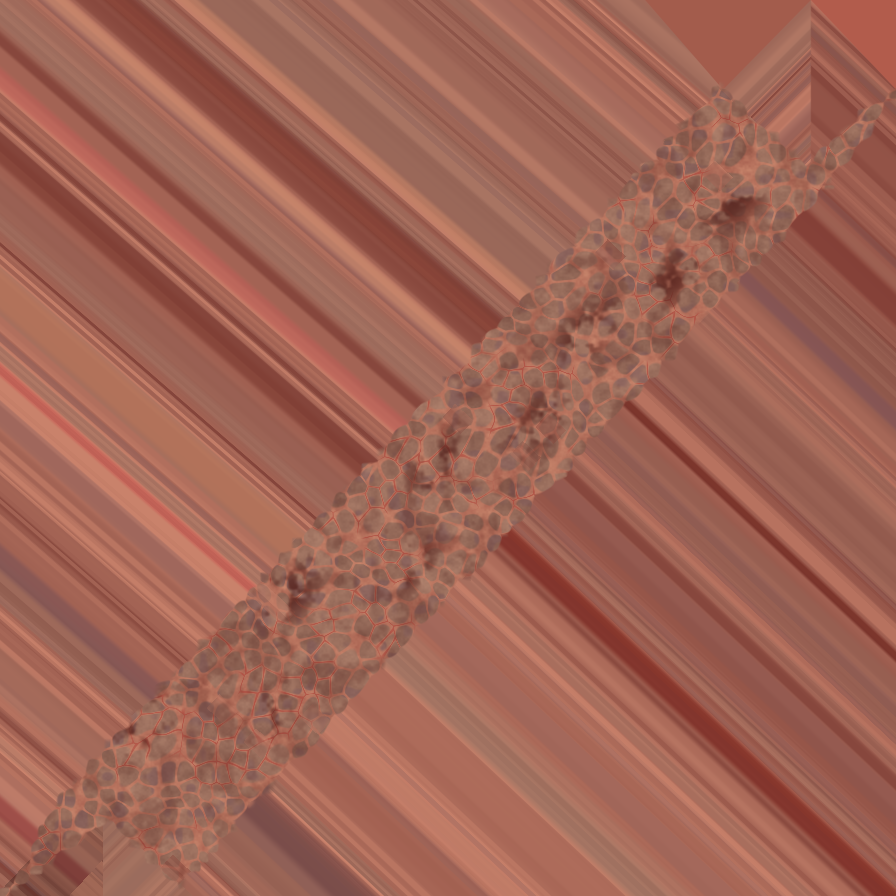
Write a Shadertoy shader that draws this background.

```glsl
// A diagonal band of rounded tissue cells with dark clots, crossing a field of
// flat streaks that run at right angles to it. Streaks are layered 1D step noise,
// cells are a Voronoi pattern, and the corners hold plain folded wedges.

float hash(vec2 p) {
    return fract(sin(dot(p, vec2(127.1, 311.7))) * 43758.5453);
}

float noise(vec2 p) {
    vec2 i = floor(p), f = fract(p);
    f = f * f * (3. - 2. * f);
    return mix(mix(hash(i), hash(i + vec2(1, 0)), f.x),
               mix(hash(i + vec2(0, 1)), hash(i + 1.), f.x), f.y);
}

float fbm(vec2 p) {
    return .53 * noise(p) + .27 * noise(p * 2.03 + 7.1) + .2 * noise(p * 4.1 + 3.7);
}

// Nearly flat steps with short soft transitions
float steps(float x, float seed) {
    float i = floor(x);
    return mix(hash(vec2(i, seed)), hash(vec2(i + 1., seed)), smoothstep(.6, 1., fract(x)));
}

vec3 streaks(float s, float seed) {
    s += .012 * sin(s * 61. + seed);
    float tone = .3 * steps(s * 27., seed) + .38 * steps(s * 75., seed + 1.) + .32 * steps(s * 180., seed + 2.);
    vec3 col = mix(vec3(.52, .27, .23), vec3(.64, .39, .33), smoothstep(.15, .43, tone));
    col = mix(col, vec3(.79, .51, .42), smoothstep(.43, .75, tone));
    col = mix(col, vec3(.59, .43, .37), .5 * smoothstep(.5, .8, steps(s * 44., seed + 3.)));
    return mix(col, vec3(.51, .35, .35), .4 * smoothstep(.8, .95, steps(s * 88., seed + 4.)));
}

void stripe(inout vec3 col, float s, float center, float halfWidth, vec3 tint) {
    col = mix(col, tint, .65 * (1. - smoothstep(halfWidth * .6, halfWidth + .003, abs(s - center))));
}

vec3 upperField(vec2 q) {
    float s = dot(q, vec2(.656, .754));
    vec3 col = streaks(s, 3.);
    col = mix(col, vec3(.61, .43, .37), .4 * smoothstep(.15, .22, s) * smoothstep(.44, .36, s));
    stripe(col, s, .137, .014, vec3(.48, .2, .16));
    stripe(col, s, .187, .007, vec3(.77, .51, .4));
    stripe(col, s, .09, .008, vec3(.78, .53, .42));
    stripe(col, s, .045, .025, vec3(.62, .43, .37));
    stripe(col, s, -.017, .01, vec3(.74, .37, .34));
    stripe(col, s, -.08, .01, vec3(.5, .24, .2));
    stripe(col, s, -.125, .028, vec3(.64, .43, .37));
    stripe(col, s, -.195, .02, vec3(.73, .46, .35));
    stripe(col, s, -.262, .005, vec3(.78, .35, .32));
    stripe(col, s, -.42, .012, vec3(.49, .32, .33));
    stripe(col, s, -.63, .01, vec3(.6, .25, .24));
    return col;
}

vec3 lowerField(vec2 q) {
    float s = dot(q, vec2(.685, .729));
    vec3 col = streaks(s, 19.);
    col = mix(col, vec3(.74, .47, .39), .35 * smoothstep(-.42, -.36, s) * smoothstep(-.04, -.1, s));
    col = mix(col, vec3(.55, .3, .26), .3 * smoothstep(-.03, .03, s));
    stripe(col, s, -.028, .013, vec3(.47, .12, .09));
    stripe(col, s, .173, .004, vec3(.38, .1, .08));
    stripe(col, s, -.06, .01, vec3(.74, .48, .4));
    stripe(col, s, -.21, .018, vec3(.62, .46, .39));
    stripe(col, s, -.318, .015, vec3(.8, .51, .42));
    stripe(col, s, .365, .008, vec3(.5, .32, .34));
    stripe(col, s, .455, .016, vec3(.48, .19, .16));
    stripe(col, s, -.437, .02, vec3(.43, .26, .26));
    return col;
}

// Nearest distance, gap to the next cell, cell id
vec3 voronoi(vec2 p) {
    vec3 best = vec3(9, 9, 0);
    for (int k = 0; k < 9; k++) {
        vec2 cell = floor(p) + vec2(k % 3 - 1, k / 3 - 1);
        float d = length(p - cell - .08 - .84 * vec2(hash(cell), hash(cell + 57.3)));
        if (d < best.x) best = vec3(d, best.x, hash(cell + 11.7));
        else best.y = min(best.y, d);
    }
    return vec3(best.x, best.y - best.x, best.z);
}

vec3 tissue(vec2 p, vec2 ab, vec3 cell) {
    float grain = fbm(p * 110.);
    vec3 col = mix(vec3(.64, .36, .3), vec3(.78, .52, .42), grain + .1);
    vec3 body = mix(vec3(.47, .33, .28), vec3(.69, .52, .44), .45 * cell.z + .55 * grain);
    body = mix(body, vec3(.44, .32, .35), .5 * smoothstep(.6, .85, noise(p * 75. + 30.)));
    col = mix(col, body, .85 * smoothstep(.04, .2, cell.y) * smoothstep(.62, .48, cell.x));
    // Red seams between some cells, blocks smeared along the streaks
    float seam = smoothstep(.08, .02, cell.y) * smoothstep(.5, .75, noise(p * 36.));
    col = mix(col, vec3(.68, .27, .23), .6 * seam);
    col = mix(col, streaks(ab.x, 41.), .5 * step(.93, hash(floor(ab * vec2(48, 36)))));
    // Clots stepping along the band
    float clot = .3;
    for (int i = 0; i < 9; i++) {
        float k = float(i);
        vec2 center = vec2(-.46 + .11 * k, i % 2 == 1 ? .055 : -.04 + .011 * k);
        vec2 offset = (ab - center) / vec2(.055, .028);
        clot = max(clot, exp(-dot(offset, offset)));
    }
    clot *= smoothstep(.42, .72, fbm(p * 48. + 4.));
    return mix(col, vec3(.33, .13, .11), .85 * clot);
}

void mainImage(out vec4 fragColor, in vec2 fragCoord) {
    vec2 p = fragCoord / iResolution.xy, q = p - .5;
    vec2 ab = vec2(dot(q, vec2(.68, .733)), dot(q, vec2(.733, -.68))); // along, across
    vec3 col = ab.y < .03 && p.x < .9 ? upperField(q) : lowerField(q);
    // Folded wedges at both ends of the band
    float soft = 1. / iResolution.y, seam = smoothstep(-soft, soft, p.x - .905);
    if (ab.x > .5 && p.x > .807) col = mix(streaks(p.x - p.y, 8.), lowerField(q), seam);
    float wedge = p.y - .9 - (p.x < .807 ? 1.15 : 1.02) * abs(p.x - .807);
    col = mix(col, vec3(.64, .36, .3), smoothstep(-soft, soft, wedge) * (1. - seam));
    col = mix(col, vec3(.7, .36, .3), smoothstep(-soft, soft, p.y - 1. + 1.05 * (p.x - .905)) * seam);
    if (ab.x < -.56 && ab.y > -.03) col = p.x < .115 ? col * .8 : mix(streaks(p.x - p.y, 27.), vec3(.62, .44, .37), .6);
    // Band body plus a tapering tip at each end
    float body = max(abs(ab.y - .03) - .083, abs(ab.x + .03) - .533);
    float topTip = max(abs(ab.y - .094) - mix(.016, .004, smoothstep(.5, .66, ab.x)), .48 - ab.x);
    float lowTip = max(abs(ab.y + .024) - mix(.028, .004, smoothstep(-.56, -.7, ab.x)), ab.x + .54);
    vec3 cell = voronoi(p * 47. + 1.1 * noise(p * 15.) + .3 * noise(p * 60.));
    float edge = min(body, min(topTip, lowTip)) + .014 * (cell.x - .4);
    fragColor = vec4(mix(col, tissue(p, ab, cell), smoothstep(.002, -.002, edge)), 1);
}
```
